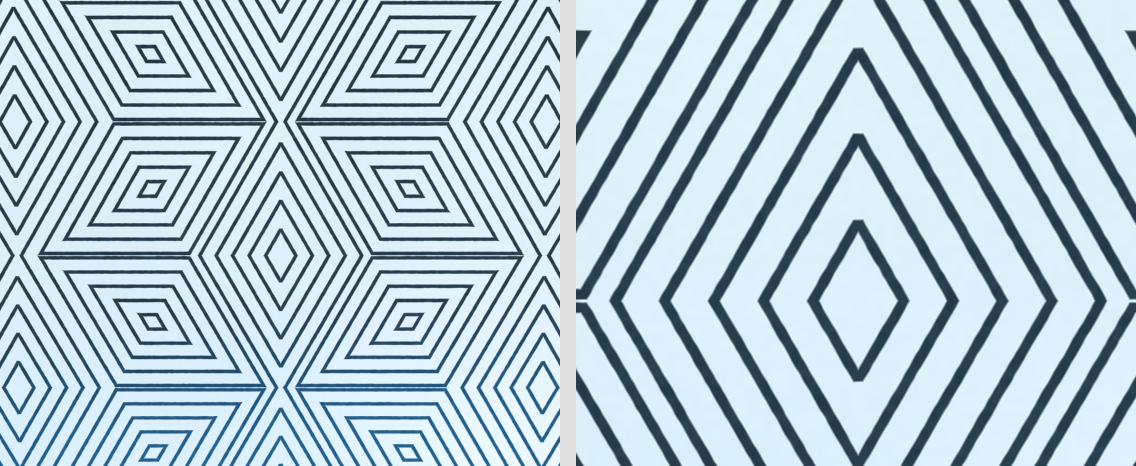
Left, the full canvas; right, a detail of the centre.
Write a Shadertoy shader that draws this pattern.

```glsl
// Nested diamonds and slanted rhombi outlined in dark ink on pale blue paper.
// Mirror-folding reduces the plane to one quarter cell holding two diamond
// corners and one rhombus; each shape is a set of equally spaced distance rings.

#define CELL vec2(0.566, 0.2853)   // quarter cell, in canvas heights
#define RHOMB_X 0.276              // rhombus centre inside the quarter cell
#define RINGS 5.0
#define SPACING 0.0306
#define RHOMB_FIRST 0.0156         // radius of the innermost rhombus
#define DIAMOND_FIRST 0.0282       // radius of the innermost diamond
#define HALF_LINE 0.0037
#define TILT 0.025                 // slight perspective from bottom to top
#define INK vec3(0.155, 0.235, 0.29)
#define INK_BLUE vec3(0.14, 0.36, 0.53)
#define PAPER vec3(0.875, 0.945, 0.975)
#define WEAR 0.035

const vec2 SLANT = vec2(0.8660, 0.5);   // normal of the 60 degree edges

float hash(vec2 p) {
    vec3 h = fract(p.xyx * vec3(0.1031, 0.1030, 0.0973));
    h += dot(h, h.yzx + 33.33);
    return fract((h.x + h.y) * h.z);
}

float valueNoise(vec2 p) {
    vec2 i = floor(p), f = fract(p);
    f = f * f * (3.0 - 2.0 * f);
    return mix(mix(hash(i), hash(i + vec2(1, 0)), f.x),
               mix(hash(i + vec2(0, 1)), hash(i + vec2(1, 1)), f.x), f.y);
}

// Radius of the ring closest to a given field value
float nearestRing(float field, float first) {
    float k = clamp(round((field - first) / SPACING), 0.0, RINGS - 1.0);
    return first + k * SPACING;
}

// Upright diamond rings with blunted top and bottom tips
float diamondLines(vec2 p) {
    p = abs(p);
    float field = dot(p, SLANT);
    float radius = nearestRing(field, DIAMOND_FIRST);
    float bluntTip = p.y - 2.0 * radius - 0.4 * HALF_LINE;
    return max(abs(field - radius) - HALF_LINE, bluntTip);
}

// Rhombus rings with two level and two slanted sides
float rhombusLines(vec2 p) {
    float field = max(abs(p.y), abs(dot(p, SLANT)));
    return abs(field - nearestRing(field, RHOMB_FIRST)) - HALF_LINE;
}

void mainImage(out vec4 fragColor, in vec2 fragCoord) {
    vec2 uv = fragCoord / iResolution.xy;
    float aspect = iResolution.x / iResolution.y;
    vec2 canvas = vec2(uv.x * aspect, uv.y);

    // Centre, tilt, and fold into the quarter cell
    vec2 p = canvas - vec2(0.5 * aspect + 0.0016, 0.4514);
    p /= 1.0 + TILT * p.y;
    vec2 q = abs(mod(p + CELL, 2.0 * CELL) - CELL);

    float dist = min(diamondLines(q), diamondLines(q - CELL));
    dist = min(dist, rhombusLines(q - vec2(RHOMB_X, 0.5 * CELL.y)));

    // Soft print edge with faint roughness
    float grain = valueNoise(canvas * 160.0) - 0.5;
    float softness = max(1.3 / iResolution.y, 0.0016);
    float ink = clamp(0.5 - (dist + grain * 0.0006) / softness, 0.0, 1.0);

    // Ink turns blue and paper brightens towards the lower right
    float low = uv.y - 0.10 * (uv.x - 0.5);
    vec3 inkColor = mix(INK, INK_BLUE, smoothstep(0.36, 0.06, low));
    inkColor *= mix(1.04, 0.93, smoothstep(0.4, 1.0, uv.y));
    vec3 paper = PAPER + vec3(-0.012, -0.004, 0.018) * smoothstep(0.75, 0.2, uv.y);
    paper += vec3(0.06, 0.035, 0.012) * smoothstep(0.65, 0.0, length(uv - vec2(1.0, 0.0)));

    // Cloudy unevenness and fine wear
    float cloud = valueNoise(canvas * 4.0 + 7.0) - 0.5;
    paper += 0.014 * cloud + 0.010 * grain;
    inkColor += WEAR * (grain + 0.5 * cloud);

    fragColor = vec4(clamp(mix(paper, inkColor, ink), 0.0, 1.0), 1.0);
}
```
